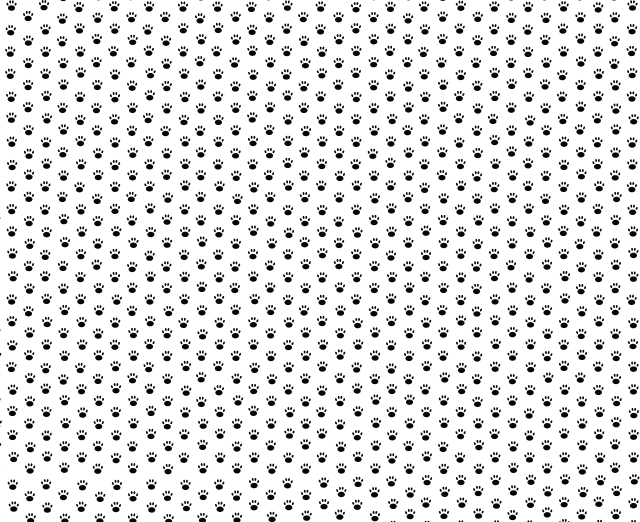
This pattern is drawn by a WebGL 1 fragment shader. Its source:

```glsl
precision highp float;
// Small black paw prints in staggered columns on white, set slightly unevenly.

uniform vec2 u_resolution;

// Lengths are in column pitches, with y measured down from the top edge.
const float COLUMNS = 37.1;
const float ROW_PITCH = 1.307;
const vec2 FIRST_PAW = vec2(0.628, 0.386);
const float COLUMN_LEAN = 0.004;
const float WANDER = 0.17;
const float GAP_ROW = 21.0;
const float GAP_SIZE = 0.29;
const vec3 PAPER = vec3(1.0);
const vec3 INK = vec3(0.02);

vec2 randomGradient(vec2 cell) {
  float angle = 6.2832 * fract(sin(dot(cell, vec2(127.1, 311.7))) * 4375.85);
  return vec2(cos(angle), sin(angle));
}

float gradientNoise(vec2 p) {
  vec2 i = floor(p);
  vec2 f = p - i;
  vec2 w = f * f * (3.0 - 2.0 * f);
  vec2 e = vec2(1.0, 0.0);
  float top = mix(dot(randomGradient(i), f),
                  dot(randomGradient(i + e.xy), f - e.xy), w.x);
  float bottom = mix(dot(randomGradient(i + e.yx), f - e.yx),
                     dot(randomGradient(i + e.xx), f - e.xx), w.x);
  return mix(top, bottom, w.y);
}

vec2 rotate(vec2 p, float angle) {
  float c = cos(angle);
  float s = sin(angle);
  return vec2(c * p.x + s * p.y, c * p.y - s * p.x);
}

// Approximate signed distance to an ellipse.
float ellipse(vec2 p, vec2 radii) {
  p += 0.0001;
  float k = length(p / radii);
  return k * (k - 1.0) / length(p / (radii * radii));
}

// One heel pad below an arc of four toes that fan outward.
float paw(vec2 p) {
  p.y -= 0.12;
  float d = ellipse(p, vec2(0.205, 0.156));
  for (int i = 0; i < 4; i++) {
    float side = float(i) - 1.5;
    vec2 toe = vec2(0.157 * side, 0.064 * side * side - 0.37);
    d = min(d, ellipse(rotate(p - toe, 0.25 * side), vec2(0.051, 0.083)));
  }
  return d;
}

// Centre of a paw: staggered, wandering, with a wider gap low on the left.
vec2 pawCentre(float column, float row) {
  float stagger = 0.5 * mod(column, 2.0);
  vec2 centre = FIRST_PAW + vec2(column, (row + stagger) * ROW_PITCH);
  centre.y += GAP_SIZE * step(GAP_ROW, row) * (1.0 - smoothstep(6.0, 30.0, column));
  centre.x += COLUMN_LEAN * centre.y;
  vec2 seed = vec2(column, row) * 0.63 + 0.31;
  return centre + WANDER * vec2(gradientNoise(seed), gradientNoise(seed + 47.3));
}

// Distance to the closest paw in the nearest column.
float pawField(vec2 p) {
  float column = floor(p.x - COLUMN_LEAN * p.y - FIRST_PAW.x + 0.5);
  float stagger = 0.5 * mod(column, 2.0);
  float row = floor((p.y - FIRST_PAW.y) / ROW_PITCH - stagger + 0.5);
  float d = 1.0;
  for (int i = -1; i <= 1; i++) {
    d = min(d, paw(p - pawCentre(column, row + float(i))));
  }
  return d;
}

void main() {
  float pixel = COLUMNS / u_resolution.x;
  vec2 p = vec2(gl_FragCoord.x, u_resolution.y - gl_FragCoord.y) * pixel;
  float coverage = clamp(0.5 - pawField(p) / pixel, 0.0, 1.0);
  gl_FragColor = vec4(mix(PAPER, INK, coverage), 1.0);
}
```
